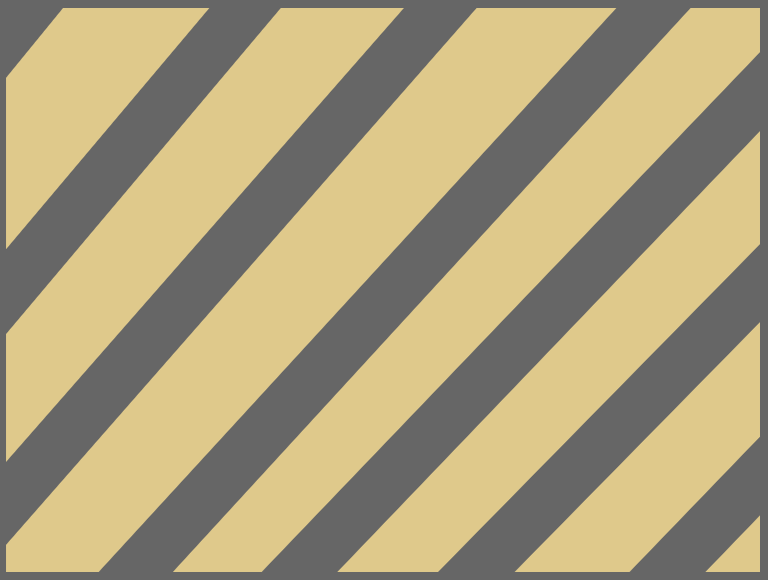
This pattern is drawn by a Shadertoy shader. Its source:

```glsl
// Diagonal grey stripes on a sand panel inside a thin grey frame.
// Each stripe is the distance to a slanted line; the lean drifts smoothly from
// stripe to stripe and the spacing is slightly uneven, as if laid by hand.

#define STRIPES 7
#define PITCH 0.3256                 // mean horizontal spacing, in canvas heights
#define HALF_WIDTH 0.0471            // half stripe thickness across its line
#define MEAN_LEAN 0.918              // horizontal run per unit of rise
#define BORDER vec2(0.0121, 0.0138)  // frame thickness
#define FRAME_SHIFT vec2(-0.0017, 0.0)
#define SAND vec3(0.874, 0.790, 0.545)
#define GREY vec3(0.400, 0.400, 0.400)

// Uneven spacing: sideways offset of each stripe from its regular place
const float NUDGE[STRIPES] = float[STRIPES](
    -0.0345, 0.0019, -0.0036, 0.0183, -0.0052, -0.0145, -0.0193);

// Lean of stripe i, counted from the middle stripe
float stripeLean(float i) {
    return MEAN_LEAN + i * (0.0431 - i * i * (0.00206 + 0.00034 * i));
}

// Signed distance to a stripe crossing the middle height at centerX
float stripeDistance(vec2 p, float centerX, float lean) {
    return abs(p.x - centerX - lean * p.y) / sqrt(1.0 + lean * lean) - HALF_WIDTH;
}

float boxDistance(vec2 p, vec2 halfSize) {
    vec2 d = abs(p) - halfSize;
    return length(max(d, 0.0)) + min(max(d.x, d.y), 0.0);
}

void mainImage(out vec4 fragColor, in vec2 fragCoord) {
    vec2 p = (fragCoord - 0.5 * iResolution.xy) / iResolution.y;
    float pixel = 1.0 / iResolution.y;

    // Frame: everything outside the inner panel
    vec2 panelHalf = 0.5 * iResolution.xy / iResolution.y - BORDER;
    float grey = -boxDistance(p - FRAME_SHIFT, panelHalf);

    // Union with the stripes
    for (int k = 0; k < STRIPES; k++) {
        float i = float(k - STRIPES / 2);
        grey = min(grey, stripeDistance(p, i * PITCH + NUDGE[k], stripeLean(i)));
    }

    // Smooth edge one pixel wide
    float coverage = clamp(0.5 - grey / pixel, 0.0, 1.0);
    fragColor = vec4(mix(SAND, GREY, coverage), 1.0);
}
```
